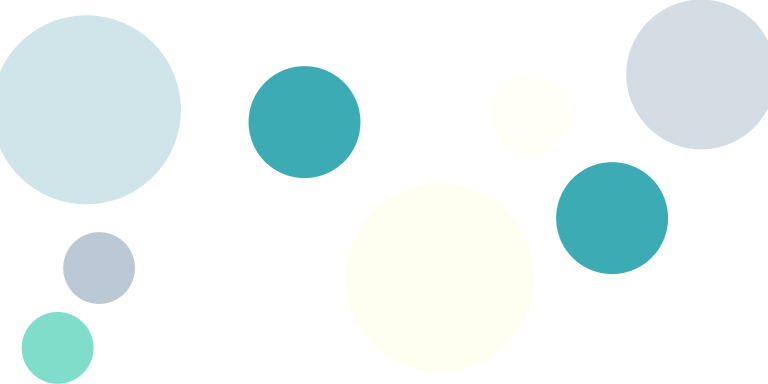
Write a WebGL 2 fragment shader that draws this background.

```glsl
#version 300 es
precision highp float;

uniform vec2 u_resolution;
out vec4 fragColor;

const vec3 WHITE = vec3(1.0);
const vec3 PALE_BLUE = vec3(0.816, 0.898, 0.914);
const vec3 TEAL = vec3(0.235, 0.671, 0.706);
const vec3 FAINT_IVORY = vec3(1.0, 1.0, 0.969);
const vec3 IVORY = vec3(1.0, 1.0, 0.945);
const vec3 SILVER = vec3(0.827, 0.867, 0.890);
const vec3 SLATE = vec3(0.733, 0.788, 0.839);
const vec3 MINT = vec3(0.498, 0.867, 0.792);

const int DISC_COUNT = 8;

// Disc centre (xy) and radius (z), in canvas heights
const vec3 DISCS[DISC_COUNT] = vec3[](
    vec3(0.225, 0.714, 0.246),
    vec3(0.793, 0.682, 0.1457),
    vec3(1.380, 0.700, 0.103),
    vec3(1.826, 0.806, 0.195),
    vec3(1.594, 0.432, 0.1457),
    vec3(1.145, 0.276, 0.246),
    vec3(0.258, 0.302, 0.0935),
    vec3(0.150, 0.094, 0.0935)
);

const vec3 DISC_COLOURS[DISC_COUNT] = vec3[](
    PALE_BLUE, TEAL, FAINT_IVORY, SILVER, TEAL, IVORY, SLATE, MINT
);

float circleDistance(vec2 point, vec2 centre, float radius) {
    return length(point - centre) - radius;
}

// Antialiased fill of a signed distance, one pixel wide
float coverage(float dist, float pixel) {
    return clamp(0.5 - dist / pixel, 0.0, 1.0);
}

vec3 paintDisc(vec3 base, vec3 colour, vec2 point, vec3 disc, float pixel) {
    float dist = circleDistance(point, disc.xy, disc.z);
    return mix(base, colour, coverage(dist, pixel));
}

void main() {
    float pixel = 1.0 / u_resolution.y;
    vec2 point = gl_FragCoord.xy * pixel;

    // Flat discs over a white ground
    vec3 colour = WHITE;
    for (int i = 0; i < DISC_COUNT; i++) {
        colour = paintDisc(colour, DISC_COLOURS[i], point, DISCS[i], pixel);
    }
    fragColor = vec4(colour, 1.0);
}
```
